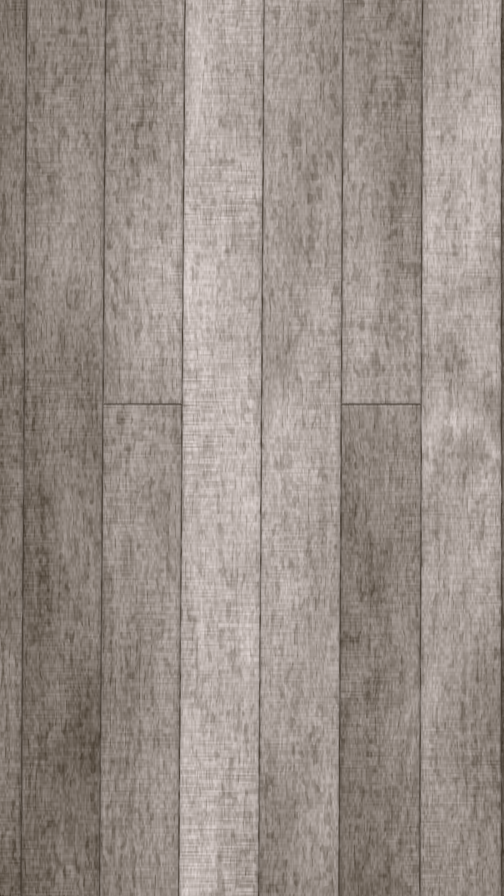
Give the GLSL for this texture, as a Shadertoy shader.

```glsl
// Weathered grey-brown oak floorboards with saw marks, pores and staggered end joints.

const vec3 DARK_WOOD  = vec3(0.39, 0.35, 0.31);
const vec3 LIGHT_WOOD = vec3(0.73, 0.69, 0.67);
const vec3 SEAM_COLOR = vec3(0.27, 0.23, 0.19);

// Lengths are fractions of the canvas width; x = bottom edge, y = top edge.
const vec2 FIRST_SEAM = vec2(0.0425, 0.0530);
const vec2 PITCH      = vec2(0.1588, 0.1570);
const float BOTTOM_BEND  = 0.024;   // narrows the left boards near the bottom
const float JOINT_HEIGHT = 0.549;   // fraction of the canvas height
const float SEAM_HALF    = 0.0014;
const float SHADOW_WIDTH = 0.0035;

const float GRAIN_DEPTH  = 0.12;
const float STREAK_DEPTH = 0.05;
const float SAW_DEPTH    = 0.10;
const float PORE_DEPTH   = 0.085;
const float FIGURE_DEPTH = 0.032;
const float PATCH_DEPTH  = 0.13;
const float VIGNETTE     = 0.21;
const float EXPOSURE     = 0.040;

// Tone of each board, left to right, at its upper and lower end.
const float UPPER_TONE[8] = float[8](0.56, 0.58, 0.625, 0.705, 0.66, 0.58, 0.71, 0.45);
const float LOWER_TONE[8] = float[8](0.545, 0.53, 0.555, 0.725, 0.61, 0.54, 0.60, 0.45);

float hash(vec2 p) {
    vec3 q = fract(vec3(p.xyx) * 0.1031);
    q += dot(q, q.yzx + 33.33);
    return fract((q.x + q.y) * q.z);
}

float noise(vec2 p) {
    vec2 cell = floor(p), f = fract(p);
    f = f * f * (3.0 - 2.0 * f);
    return mix(mix(hash(cell), hash(cell + vec2(1, 0)), f.x),
               mix(hash(cell + vec2(0, 1)), hash(cell + vec2(1, 1)), f.x), f.y);
}

// Noise centred on zero.
float signedNoise(vec2 p) { return noise(p) - 0.5; }

// Brightness offset of the wood surface; seed separates the boards.
float woodDetail(vec2 p, float seed, float figured, float sawn) {
    vec2 q = p + vec2(seed * 3.17, seed * 5.71);
    q.x += 0.010 * signedNoise(q * vec2(9.0, 5.0)) + 0.003 * signedNoise(q * vec2(40.0, 30.0));

    float grain = GRAIN_DEPTH * (signedNoise(q * vec2(310.0, 120.0))
                + 0.5 * signedNoise(q * vec2(330.0, 40.0) + 7.0))
                + STREAK_DEPTH * signedNoise(q * vec2(120.0, 9.0));

    // Pores are thin upright dashes along the contours of stretched noise.
    float ridge = abs(signedNoise(q * vec2(105.0, 11.0) + 40.0));
    float dash = smoothstep(0.35, 0.70, noise(q * vec2(130.0, 75.0) + 60.0));
    float pores = dash * (1.0 - smoothstep(0.03, 0.17, ridge));

    // Saw marks cross the boards in faint, uneven bands.
    float sawMask = 0.2 + 0.8 * noise(q * vec2(9.0, 6.0) + 70.0);
    float saw = SAW_DEPTH * sawn * sawMask * signedNoise(q * vec2(26.0, 290.0));

    // Growth rings follow the contours of a stretched noise field.
    float field = noise(q * vec2(8.0, 3.2)) + 0.12 * noise(q * vec2(30.0, 12.0));
    float figure = FIGURE_DEPTH * figured * sin(field * 44.0)
                 * smoothstep(0.25, 0.7, noise(q * vec2(5.0, 2.5) + 15.0));

    float patches = PATCH_DEPTH * (signedNoise(q * vec2(9.0, 3.0) + 90.0)
                  + 0.5 * signedNoise(q * vec2(24.0, 9.0) + 25.0));
    return grain + saw + figure + patches - PORE_DEPTH * pores;
}

// Antialiased line of the given half width.
float line(float dist, float halfWidth, float pixel) {
    return 1.0 - smoothstep(halfWidth - 0.7 * pixel, halfWidth + 0.7 * pixel, dist);
}

void mainImage(out vec4 fragColor, in vec2 fragCoord) {
    vec2 uv = fragCoord / iResolution.xy;
    vec2 p = fragCoord / iResolution.x;
    float pixel = 1.0 / iResolution.x;

    // Boards fan out slightly from top to bottom.
    float pitch = mix(PITCH.x, PITCH.y, uv.y);
    float bend = BOTTOM_BEND * p.x * (1.0 - p.x) * (1.0 - uv.y);
    float wobble = 0.0008 * signedNoise(vec2(3.0, p.y * 30.0));
    float across = (p.x + bend + wobble - mix(FIRST_SEAM.x, FIRST_SEAM.y, uv.y)) / pitch;
    int board = clamp(int(floor(across)) + 1, 0, 7);
    float inBoard = fract(across);
    float seamDist = min(inBoard, 1.0 - inBoard) * pitch;

    // Every third board is cut by an end joint.
    bool jointed = board % 3 == 2;
    float aboveJoint = (uv.y - JOINT_HEIGHT) * iResolution.y / iResolution.x;
    float jointDist = jointed ? abs(aboveJoint) : 1.0;
    float upper = jointed ? step(0.0, aboveJoint) : smoothstep(0.0, 0.9, uv.y);
    float seed = float(board) + (jointed && aboveJoint < 0.0 ? 11.0 : 0.0);

    // Tone: board, surface and light falloff.
    float figured = board == 6 ? 1.4 : (jointed ? 0.8 : 0.35);
    float sawn = board == 3 ? 1.3 : 0.8;
    float tone = mix(LOWER_TONE[board], UPPER_TONE[board], upper);
    vec2 centred = uv - vec2(0.55, 0.56);
    tone += EXPOSURE + woodDetail(p, seed, figured, sawn) - VIGNETTE * dot(centred, centred);
    vec3 color = mix(DARK_WOOD, LIGHT_WOOD, (tone - DARK_WOOD.r) / (LIGHT_WOOD.r - DARK_WOOD.r));

    // Seams: soft shadow, a dark uneven gap and a lit edge under each joint.
    float gapDist = min(seamDist, jointDist);
    color *= 1.0 - 0.18 * exp(-gapDist / SHADOW_WIDTH);
    float litEdge = line(abs(aboveJoint + 0.005), 0.001, pixel);
    color += 0.06 * litEdge * (jointed ? 1.0 : 0.0);
    float wear = 0.30 + 0.65 * noise(vec2(floor(across + 0.5) * 7.0, p.y * 60.0));
    color = mix(color, SEAM_COLOR, wear * line(gapDist, SEAM_HALF, pixel));

    fragColor = vec4(clamp(color, 0.0, 1.0), 1.0);
}
```
